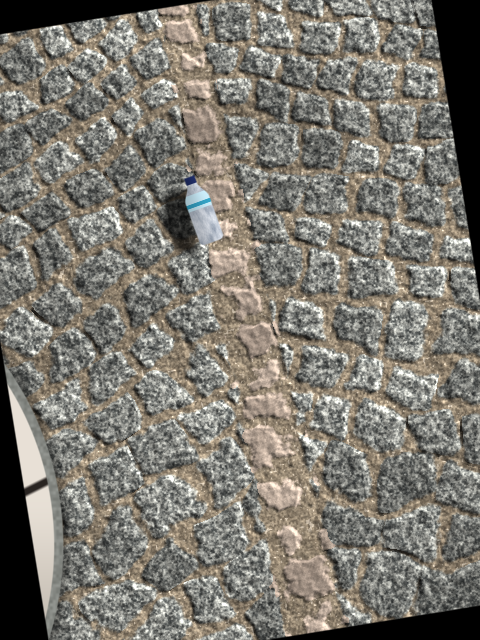
Reproduce this texture procedurally as a Shadertoy shader.

```glsl
// Sunlit granite setts in two mirrored slanting fields, divided by a line of worn
// pale stones, with a bottle and a round table edge, inside a tilted black frame.
// A complex log gives the perspective; jittered rounded boxes are the stones.

const vec2 VANISH = vec2(-0.147, 2.7);       // where the paving converges
const vec2 LIGHT = vec2(0.8, 0.6);           // direction towards the sun
const vec3 GRANITE_DARK = vec3(0.17, 0.18, 0.18);
const vec3 GRANITE_LIGHT = vec3(0.70, 0.70, 0.67);
const vec3 SAND_DARK = vec3(0.33, 0.29, 0.24);
const vec3 SAND_LIGHT = vec3(0.70, 0.64, 0.55);
const vec3 PALE_DARK = vec3(0.47, 0.42, 0.38);
const vec3 PALE_LIGHT = vec3(0.76, 0.69, 0.63);

float hash(vec2 p) {
    vec3 a = fract(vec3(p.xyx) * 0.1031);
    a += dot(a, a.yzx + 33.33);
    return fract((a.x + a.y) * a.z);
}

float noise(vec2 p) {
    vec2 i = floor(p), f = fract(p);
    f = f * f * (3.0 - 2.0 * f);
    return mix(mix(hash(i), hash(i + vec2(1, 0)), f.x),
               mix(hash(i + vec2(0, 1)), hash(i + vec2(1, 1)), f.x), f.y);
}

float fbm(vec2 p) {
    float sum = 0.0, amp = 0.5;
    for (int i = 0; i < 4; i++) {
        sum += amp * noise(p);
        p = mat2(1.6, 1.2, -1.2, 1.6) * p + 7.3;
        amp *= 0.6;
    }
    return sum / 1.09;
}

mat2 rotation(float a) { return mat2(cos(a), sin(a), -sin(a), cos(a)); }

float roundBox(vec2 p, vec2 halfSize, float r) {
    vec2 d = abs(p) - halfSize + r;
    return length(max(d, 0.0)) + min(max(d.x, d.y), 0.0) - r;
}

float segment(vec2 p, vec2 a, vec2 b) {
    vec2 ab = b - a;
    return length(p - a - ab * clamp(dot(p - a, ab) / dot(ab, ab), 0.0, 1.0));
}

// One irregular stone per cell: x = signed distance, y = random id.
vec2 stoneCell(vec2 g, float gap, float wear) {
    vec2 cell = floor(g);
    vec2 jitter = vec2(hash(cell + 3.1), hash(cell + 8.7)) - 0.5;
    float id = hash(cell + 21.0);
    vec2 local = rotation(0.5 * jitter.x) * (fract(g) - 0.5 - 0.09 * jitter);
    local.x *= 1.0 + 0.35 * jitter.y * local.y;
    return vec2(roundBox(local, vec2(0.5 - gap) - 0.08 * jitter.yx, 0.15) + wear * id * id, id);
}

// Paving at q: x = distance, y = stone id, z = 1 for the pale dividing line.
vec3 paving(vec2 q) {
    vec2 z = vec2(q.x - VANISH.x, VANISH.y - q.y);
    vec2 polar = vec2(atan(z.x, z.y) - 0.06, -log(length(z)));
    float side = step(0.0, polar.x), across = abs(polar.x);
    vec2 warp = vec2(noise(q * 9.0), noise(q * 9.0 + 40.0)) - 0.5;
    float chips = 0.24 * (fbm(q * 34.0) - 0.5);

    vec2 field = rotation(0.46) * vec2(across, polar.y) / vec2(0.039, 0.034);
    field += 0.5 * warp + vec2(0.0, 0.37 * side);
    field.x += 0.5 * floor(field.y) + 0.4 * hash(vec2(floor(field.y), side));
    vec2 sett = stoneCell(field + 60.0 * side, 0.055, 0.05);
    sett.x = max(sett.x, (0.019 - across) / 0.036) + chips;

    vec2 lineCell = vec2(polar.x / 0.037 + 0.5, polar.y / 0.030) + vec2(0.45, 0.6) * warp;
    vec2 pale = stoneCell(lineCell, 0.09, 0.16);
    pale.x = max(pale.x, (across - 0.021) / 0.036) + 2.2 * chips;
    return pale.x < sett.x ? vec3(pale, 1.0) : vec3(sett, 0.0);
}

float height(vec2 q) {
    return smoothstep(0.04, -0.12, paving(q).x) + 1.5 * fbm(q * 62.0);
}

vec3 ground(vec2 q) {
    vec3 stone = paving(q);
    float grain = fbm(q * 105.0 + 11.0), speck = noise(q * 260.0);
    float tone = smoothstep(0.1, 0.9, grain * 0.65 + speck * 0.35);
    vec3 granite = mix(GRANITE_DARK, GRANITE_LIGHT, tone) * mix(0.88, 1.2, stone.y);
    vec3 pale = mix(PALE_DARK, PALE_LIGHT, 0.35 * tone + 0.35 * stone.y + 0.3 * fbm(q * 25.0));
    vec3 sand = mix(SAND_DARK, SAND_LIGHT, 0.4 * grain + 0.6 * speck);
    sand += 0.2 * smoothstep(0.8, 0.95, noise(q * 170.0 + 5.0));
    vec3 color = mix(sand, mix(granite, pale, stone.z), smoothstep(0.04, -0.03, stone.x));
    float slope = height(q) - height(q + LIGHT * 0.007);
    color *= clamp(1.08 + mix(0.8, 0.55, stone.z) * slope, 0.25, 1.6);
    return color * mix(0.9, 1.1, noise(q * 5.0 + 3.0));
}

// Clear bottle lying from base to cap, with its soft shadow.
vec3 addBottle(vec3 color, vec2 p, float px) {
    vec2 cap = vec2(-0.106, 0.298), base = vec2(-0.058, 0.165);
    float shadow = segment(p, cap + vec2(-0.025, -0.06), base + vec2(-0.058, 0.0)) - 0.03;
    color *= mix(1.0, 0.3, smoothstep(0.012, -0.012, shadow + 0.02 * (noise(p * 40.0) - 0.5)));
    vec2 axis = normalize(cap - base);
    vec2 b = vec2(dot(p - base, vec2(axis.y, -axis.x)), dot(p - base, axis));
    float width = mix(0.026, 0.011, smoothstep(0.09, 0.125, b.y));
    float body = max(abs(b.x) - width, roundBox(b - vec2(0.0, 0.069), vec2(0.027, 0.072), 0.012));
    vec3 plastic = mix(vec3(0.50, 0.55, 0.62), vec3(0.95, 0.96, 0.98), fbm(b * vec2(90.0, 45.0)));
    float label = smoothstep(0.018, 0.015, abs(b.y - 0.088));
    plastic = mix(plastic, vec3(0.76, 0.89, 0.94), label);
    plastic = mix(plastic, vec3(0.20, 0.62, 0.75), smoothstep(0.005, 0.003, abs(b.y - 0.082)));
    plastic = mix(plastic, vec3(0.12, 0.17, 0.38), smoothstep(0.124, 0.127, b.y));
    plastic *= 0.83 + 0.22 * smoothstep(-width, width, b.x);
    return mix(color, plastic, smoothstep(px, -px, body));
}

// Pale round table top with a grey rim and a dark crease.
vec3 addTable(vec3 color, vec2 p, float px) {
    float d = length(p - vec2(-1.016, -0.47)) - 0.648;
    color *= mix(0.65, 1.0, smoothstep(0.0, 0.025, d));
    vec3 top = mix(vec3(0.91, 0.88, 0.84), vec3(0.78, 0.75, 0.71), smoothstep(-0.35, -0.65, p.y));
    float crease = segment(p, vec2(-0.46, -0.365), vec2(-0.40, -0.335)) - 0.008;
    top = mix(top, vec3(0.16, 0.14, 0.13), smoothstep(0.004, -0.004, crease));
    vec3 rim = vec3(0.52, 0.53, 0.51) + 0.12 * (noise(p * 150.0) - 0.5);
    top = mix(top, rim, smoothstep(-px, px, d + 0.019));
    return mix(color, top, smoothstep(px, -px, d));
}

void mainImage(out vec4 fragColor, in vec2 fragCoord) {
    float px = 1.0 / iResolution.x;
    vec2 p = (fragCoord - 0.5 * iResolution.xy) * px;
    vec2 q = rotation(-0.16) * p;
    vec3 color = addTable(addBottle(ground(q), p, px), p, px);
    vec2 edge = abs(q) - vec2(0.5, 0.667);
    fragColor = vec4(color * smoothstep(px, -px, max(edge.x, edge.y)), 1.0);
}
```
